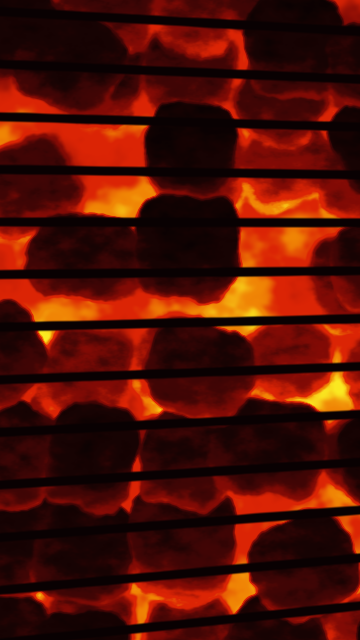
This texture is drawn by a Shadertoy shader. Its source:

```glsl
// Glowing charcoal seen through a grill of thirteen dark, slightly fanned wires.
// A noise field gives the heat of the fire, two layers of jittered rounded coals
// cover it, and the resulting heat is turned into colour by an ember ramp.

const float ASPECT = 16.0 / 9.0;
const vec3 WIRE_COLOR = vec3(0.035, 0.004, 0.008);

float hash(vec2 p) {
    return fract(sin(dot(p, vec2(127.1, 311.7))) * 43758.5);
}

float noise(vec2 p) {
    vec2 i = floor(p), f = fract(p);
    f = f * f * (3.0 - 2.0 * f);
    vec2 e = vec2(0.0, 1.0);
    return mix(mix(hash(i), hash(i + e.yx), f.x),
               mix(hash(i + e.xy), hash(i + e.yy), f.x), f.y);
}

float fbm(vec2 p) {
    float sum = 0.0, amp = 0.533;
    for (int i = 0; i < 4; i++) {
        sum += amp * noise(p);
        p = mat2(1.6, 1.2, -1.2, 1.6) * p + 7.3;
        amp *= 0.5;
    }
    return sum;
}

// Heat 0..1 to black, deep red, red, orange and yellow
vec3 emberColor(float heat) {
    vec3 c = mix(vec3(0.04, 0.005, 0.006), vec3(0.09, 0.01, 0.01), smoothstep(0.0, 0.18, heat));
    c = mix(c, vec3(0.25, 0.02, 0.02), smoothstep(0.18, 0.38, heat));
    c = mix(c, vec3(0.51, 0.04, 0.02), smoothstep(0.38, 0.58, heat));
    c = mix(c, vec3(0.86, 0.14, 0.02), smoothstep(0.58, 0.77, heat));
    c = mix(c, vec3(0.94, 0.52, 0.02), smoothstep(0.80, 0.90, heat));
    return mix(c, vec3(0.98, 0.91, 0.13), smoothstep(0.90, 1.0, heat));
}

// Rounded box-like lump, negative inside; q is relative to its centre
float coalDistance(vec2 q, vec2 radius, float angle) {
    float c = cos(angle), s = sin(angle);
    vec2 a = abs(mat2(c, s, -s, c) * q) / radius;
    float r = pow(dot(a * a, a) + 1e-5, 1.0 / 3.0);
    return (r - 1.0) * min(radius.x, radius.y);
}

// Lays one layer of coals over the heat; later cells overlap earlier ones
float addCoals(float heat, vec2 p, float cellSize, float seed, float presence,
               float baseHeat, float heatSpread, float softness) {
    vec2 g = p / cellSize + seed;
    vec2 cell = floor(g);
    float wobble = 0.16 * (fbm(g * 3.0) - 0.5);
    float grain = fbm(g * vec2(5.0, 8.0) + seed) - 0.5;
    for (int j = -1; j <= 1; j++)
    for (int i = -1; i <= 1; i++) {
        vec2 id = cell + vec2(i, j);
        if (hash(id + seed) > presence) continue;
        vec2 jitter = vec2(hash(id + 3.1), hash(id + 8.7)) - 0.5;
        vec2 q = g - id - 0.5 - 0.4 * jitter;
        vec2 radius = vec2(0.43, 0.41) + 0.15 * vec2(hash(id + 5.3), hash(id + 9.9));
        float d = coalDistance(q, radius, 1.2 * (hash(id + 2.4) - 0.5)) + wobble;

        // Fire lights the rim, mostly from below
        float rim = exp(min(d, 0.0) * 11.0) * (0.16 - 0.22 * clamp(q.y * 2.0, -1.0, 0.7));
        float underside = 0.12 * smoothstep(0.2, -0.5, q.y);
        float surface = baseHeat + heatSpread * hash(id + 6.6) + rim + underside + 0.3 * grain;
        heat = mix(heat, surface, smoothstep(softness, -softness, d));
    }
    return heat;
}

// Coverage of the wires: spacing narrows and rows shift from left to right
float wireMask(vec2 uv) {
    float first = mix(0.018, 0.049, uv.x);
    float spacing = mix(0.0822, 0.0748, uv.x);
    float row = (1.0 - uv.y - first) / spacing;
    float d = abs(row - clamp(round(row), 0.0, 12.0)) * spacing;
    float halfWidth = 0.0071 + 0.0008 * (noise(uv * vec2(14.0, 40.0)) - 0.5);
    return smoothstep(0.0022, -0.0022, d - halfWidth);
}

void mainImage(out vec4 fragColor, in vec2 fragCoord) {
    vec2 uv = fragCoord / iResolution.xy;
    vec2 p = uv * vec2(1.0, ASPECT);

    // Fire in the gaps, cooler toward the top
    float warmth = smoothstep(1.05, 0.45, uv.y);
    float flame = fbm(p * vec2(6.0, 7.0) + 2.0) - 0.5;
    float heat = 0.70 + 0.15 * warmth + 0.55 * flame;

    // Reddish coals deep in the bed, then dark coals in front
    heat = addCoals(heat, p, 0.25, 4.37, 0.72, 0.26 + 0.14 * warmth, 0.20, 0.07);
    heat = addCoals(heat, p, 0.28, 11.62, 0.62, 0.03 + 0.05 * warmth, 0.20, 0.03);

    vec3 color = emberColor(clamp(heat, 0.0, 1.0));
    color = mix(color, WIRE_COLOR, wireMask(uv));
    fragColor = vec4(color, 1.0);
}
```
